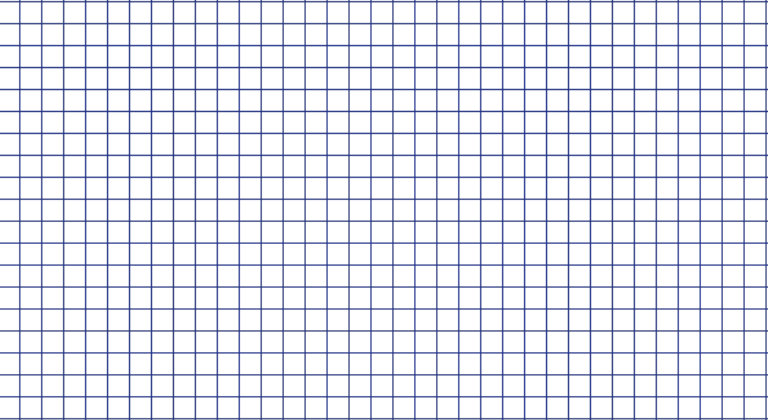
Give the GLSL for this pattern, as a WebGL 1 fragment shader.

```glsl
precision highp float;
// Square ruled grid of thin navy lines on white paper.

uniform vec2 u_resolution;

float hash(float n) {
    return fract(sin(n * 12.9898) * 43758.547);
}

// Share of a soft pixel footprint that a line of the given half width covers.
float lineCoverage(float dist, float halfWidth, float footprint) {
    float reach = 0.5 * footprint;
    float overlap = min(dist + reach, halfWidth) - max(dist - reach, -halfWidth);
    return clamp(overlap / footprint, 0.0, 1.0);
}

// Ink differs slightly from one ruled line to the next.
vec3 lineInk(float seed) {
    return mix(vec3(0.11, 0.18, 0.54), vec3(0.15, 0.20, 0.44), hash(seed));
}

void main() {
    // Canvas height is one unit
    vec2 p = gl_FragCoord.xy / u_resolution.y;
    float pitch = 0.05226;

    // Nearest vertical and horizontal line
    vec2 grid = (p - vec2(0.0471, 0.0030)) / pitch;
    vec2 index = floor(grid + 0.5);
    vec2 dist = abs(grid - index) * pitch;

    float footprint = 1.4 / u_resolution.y;
    float vertical = lineCoverage(dist.x, 0.00152, footprint);
    float horizontal = lineCoverage(dist.y, 0.00152, footprint);

    // Lay both sets of lines over the paper
    vec3 color = vec3(1.0);
    color = mix(color, lineInk(index.x + 3.0), vertical);
    color = mix(color, lineInk(index.y + 71.0), horizontal);
    gl_FragColor = vec4(color, 1.0);
}
```
